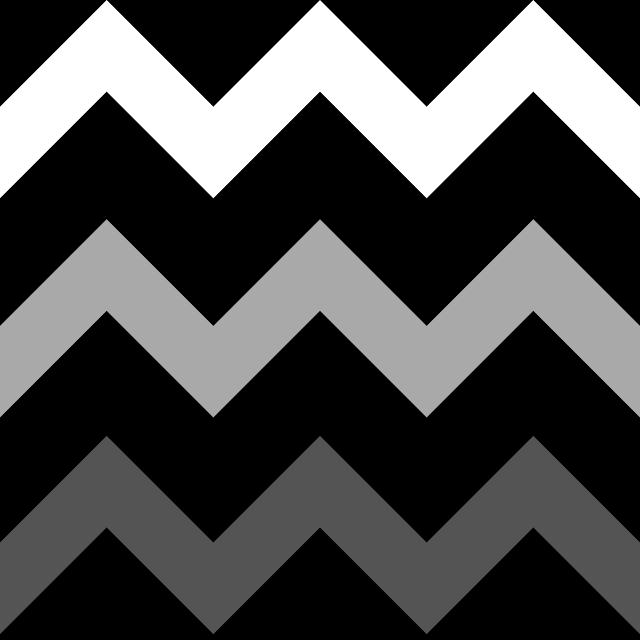
A three.js fragment shader for this pattern:

```glsl
// Three zigzag bands on black, each with three peaks, fading from white
// at the top to dark grey at the bottom. A folded fract gives the zigzag;
// a loop stacks the bands by their distance to its centre line.

varying vec2 vUv;

// Drop below the peak line: 45 degree slopes, three peaks across
float zigzagDrop(float x) {
  return abs(fract(x * 3.0) - 0.5) / 3.0;
}

// Smooth coverage of a band whose upper edge peaks at height top
float bandMask(vec2 p, float top) {
  float halfHeight = 0.0716;
  float centre = top - halfHeight - zigzagDrop(p.x);
  // The slope turns vertical offset into perpendicular distance
  float dist = (abs(p.y - centre) - halfHeight) * 0.7071;
  return 1.0 - smoothstep(-0.0008, 0.0008, dist);
}

void main() {
  float grey = 0.0;
  for (int i = 0; i < 3; i++) {
    float row = float(i);
    // The middle band sits slightly below even spacing
    float nudge = 0.002 * row * (2.0 - row);
    float top = 1.0 - 0.3405 * row - nudge;
    float shade = 1.0 - 0.336 * row;
    grey = mix(grey, shade, bandMask(vUv, top));
  }
  gl_FragColor = vec4(vec3(grey), 1.0);
}
```
